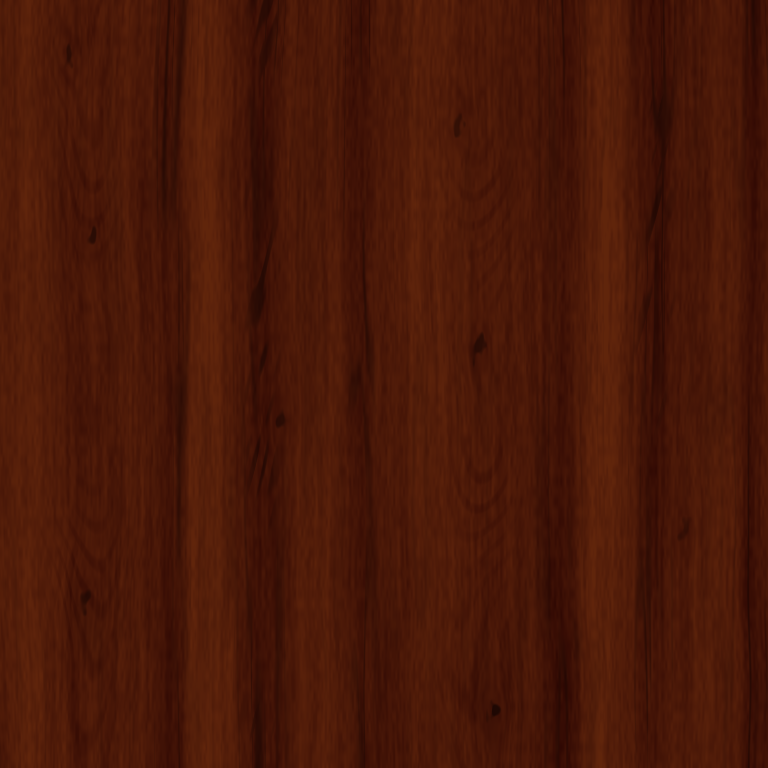
Reproduce this texture procedurally as a WebGL 2 fragment shader.

```glsl
#version 300 es
precision highp float;
// Dark red-brown wood veneer: vertical bands, fine grain, dark veins and small knots.

uniform vec2 u_resolution;
out vec4 outColor;

const vec3 DARK_WOOD = vec3(0.200, 0.040, 0.013);
const vec3 LIGHT_WOOD = vec3(0.360, 0.134, 0.042);
const vec3 VEIN_COLOR = vec3(0.095, 0.022, 0.010);
const float BASE_TONE = 0.60;
const float BAND_PERIOD = 0.51;
const float FIGURE_CENTER = 0.115;
const float FIGURE_STRENGTH = 0.26;
const float STREAK_STRENGTH = 0.50;
const float FIBER_STRENGTH = 0.26;
const float PORE_STRENGTH = 0.30;
const float VEIN_STRENGTH = 0.62;
const int KNOT_COUNT = 8;
const vec2 KNOT_SIZE = vec2(0.0065, 0.015);

float hash(vec2 p) {
    vec3 q = fract(vec3(p.xyx) * 0.1031);
    q += dot(q, q.yzx + 33.33);
    return fract((q.x + q.y) * q.z);
}

float noise(vec2 p) {
    vec2 i = floor(p), f = fract(p);
    f = f * f * (3.0 - 2.0 * f);
    return mix(mix(hash(i), hash(i + vec2(1, 0)), f.x),
               mix(hash(i + vec2(0, 1)), hash(i + vec2(1, 1)), f.x), f.y);
}

float fbm(vec2 p) {
    float sum = 0.0, weight = 0.5;
    for (int i = 0; i < 4; i++) {
        sum += weight * noise(p);
        p = p * vec2(2.1, 1.9) + 17.3;
        weight *= 0.6;
    }
    return sum / 1.088;
}

// Signed distance to the nearest repeat of a vertical band
float bandOffset(float x, float center) {
    return mod(x - center + 0.5 * BAND_PERIOD, BAND_PERIOD) - 0.5 * BAND_PERIOD;
}

float band(float x, float center, float width) {
    float d = bandOffset(x, center) / width;
    return exp(-d * d);
}

// Thin wavering lines along the grain
float veinLines(vec2 p, float density) {
    float ridge = 1.0 - abs(2.0 * noise(p * vec2(density, 3.0) + density) - 1.0);
    float breaks = smoothstep(0.3, 0.7, noise(p * vec2(0.5 * density, 5.0) + 23.0));
    return smoothstep(0.7, 1.0, ridge) * breaks;
}

vec2 knotCenter(int i) {
    float k = float(i);
    float column = i % 3 == 2 ? 0.36 : 0.11;
    float jitter = (hash(vec2(k, 4.0)) - 0.5) * 0.06;
    return vec2(column + BAND_PERIOD * mod(k, 2.0) + jitter, fract(k * 0.618 + 0.22));
}

void main() {
    vec2 uv = gl_FragCoord.xy / u_resolution;
    vec2 p = uv;

    // Knots, with the grain bending around them
    float knot = 0.0, halo = 0.0;
    for (int i = 0; i < KNOT_COUNT; i++) {
        vec2 q = uv - knotCenter(i);
        float strength = mix(0.35, 1.0, hash(vec2(float(i), 9.0)));
        vec2 reach = q / vec2(0.022, 0.045);
        float influence = exp(-dot(reach, reach));
        p.x -= 0.55 * strength * q.x * influence;
        q.x -= 0.22 * q.y;
        float d = length(q / KNOT_SIZE) + 1.6 * (noise(uv * vec2(180.0, 80.0)) - 0.5);
        knot = max(knot, strength * (1.0 - smoothstep(0.3, 1.2, d)));
        halo += strength * influence;
    }
    p.x += 0.012 * (noise(vec2(p.x * 7.0, p.y * 2.5)) - 0.5);
    p.x += 0.004 * (noise(vec2(p.x * 22.0, p.y * 9.0)) - 0.5);

    // Broad light and dark bands with ragged edges
    float ragged = p.x + 0.016 * (noise(p * vec2(75.0, 1.5) + 3.0) - 0.5);
    float darkBands = band(ragged, 0.222, 0.020) + band(ragged, 0.345, 0.026) + band(ragged, 0.472, 0.021);
    float tone = BASE_TONE - 0.34 * darkBands;
    tone += 0.31 * band(ragged, 0.273, 0.028) + 0.20 * band(ragged, 0.050, 0.034);
    tone += 0.26 * (noise(p * vec2(10.0, 1.8) + 5.0) - 0.5);

    // Long streaks, fibers and fine pores
    tone += STREAK_STRENGTH * (fbm(p * vec2(48.0, 1.3)) - 0.5);
    tone += FIBER_STRENGTH * (noise(p * vec2(240.0, 8.0)) - 0.5);
    tone += PORE_STRENGTH * (noise(p * vec2(380.0, 75.0) + 40.0) - 0.5);

    // Arched figure between the bands
    float u = bandOffset(p.x, FIGURE_CENTER);
    float rings = p.y * 14.0 - u * u * 900.0 + 3.5 * noise(p * vec2(14.0, 5.0));
    float ringLine = smoothstep(0.1, 1.0, sin(6.2832 * rings));
    tone -= FIGURE_STRENGTH * ringLine * band(p.x, FIGURE_CENTER, 0.045) * noise(p * vec2(20.0, 8.0));
    tone -= 0.18 * halo;

    // Dark veins, strongest inside the dark bands
    float vein = max(veinLines(p, 62.0), 0.75 * veinLines(p, 125.0));
    vein *= 0.16 + 0.74 * min(darkBands, 1.0);

    // Short slanted strokes in the feathered band
    vec2 slanted = vec2((p.x - 0.24 * p.y) * 150.0, p.y * 15.0);
    float stroke = smoothstep(0.55, 0.85, noise(slanted)) * band(p.x, 0.345, 0.018);
    stroke *= smoothstep(0.25, 0.65, noise(vec2(p.x * 6.0, p.y * 5.0) + 12.0));

    vec3 color = mix(DARK_WOOD, LIGHT_WOOD, clamp(tone, -0.3, 1.1));
    color = mix(color, VEIN_COLOR, VEIN_STRENGTH * max(vein, stroke));
    color = mix(color, VEIN_COLOR, 0.85 * knot);
    outColor = vec4(color, 1.0);
}
```
